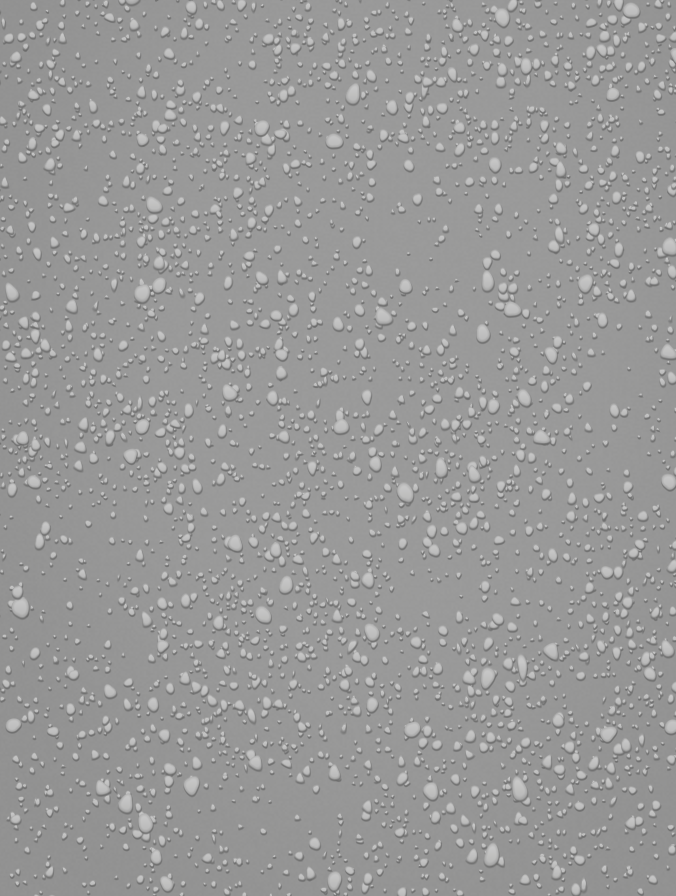
Reproduce this texture procedurally as a WebGL 1 fragment shader.

```glsl
precision highp float;
// Pale water droplets scattered over a smooth grey painted surface.
uniform vec2 u_resolution;

#define PAINT_LIGHT 0.603
#define PAINT_DARK 0.571
#define DROP_CORE 0.755
#define DROP_EDGE 0.675
#define SHADOW_TONE 0.42
#define SHADOW_DROP 0.0016
#define SOFTNESS 0.0010
#define GRAIN 0.012
#define FINE_CELLS 120.0
#define MEDIUM_CELLS 62.0
#define LARGE_CELLS 30.0

float hash(vec2 p) {
  return fract(sin(dot(p, vec2(127.1, 311.7))) * 43758.5453);
}

float noise(vec2 p) {
  vec2 i = floor(p), f = fract(p);
  f = f * f * (3.0 - 2.0 * f);
  return mix(mix(hash(i), hash(i + vec2(1.0, 0.0)), f.x),
             mix(hash(i + vec2(0.0, 1.0)), hash(i + 1.0), f.x), f.y);
}

// Share of cells that hold a drop: small bare patches and faint vertical runs.
float density(vec2 p) {
  float patches = noise(p * vec2(9.0, 13.0) + 3.7);
  float runs = noise(p * vec2(42.0, 9.0) + 19.0);
  return 0.4 + 0.95 * smoothstep(0.2, 0.75, 0.5 * patches + 0.5 * runs);
}

// Signed distance to a tapered, slightly lumpy oval.
float dropShape(vec2 q, float radius, float stretch, float taper, float phase) {
  q.x *= 1.0 + taper * clamp(q.y / (radius * stretch), -1.0, 1.0);
  q.y /= stretch;
  float angle = atan(q.y, q.x + 1e-6);
  float lump = 0.10 * sin(2.0 * angle + phase) + 0.05 * sin(3.0 * angle - phase);
  return length(q) - radius * (1.0 + lump);
}

// Paints one size class of drops, each with its shadow, over the tone.
float dropLayer(float tone, vec2 p, float cells, float chance, vec2 radii, float seed) {
  float soft = max(SOFTNESS, 0.5 / u_resolution.y);
  vec2 home = floor(p * cells);
  for (int j = -1; j <= 1; j++) {
    for (int i = -1; i <= 1; i++) {
      vec2 cell = home + vec2(float(i), float(j));
      vec2 key = cell + seed;
      vec2 center = (cell + 0.1 + 0.8 * vec2(hash(key + 0.31), hash(key + 7.73))) / cells;
      if (hash(key + 13.1) > chance * density(center)) continue;

      float size = hash(key + 21.7);
      float radius = mix(radii.x, radii.y, size * size);
      float stretch = mix(0.8, 1.45, hash(key + 33.3));
      if (hash(key + 41.9) > 0.96) {
        stretch = 2.4;
        radius *= 0.75;
      }
      float taper = 0.7 * (hash(key + 52.1) - 0.4);
      float phase = 6.283 * hash(key + 64.7);
      float angle = 1.1 * (hash(key + 77.9) - 0.5);
      float c = cos(angle), s = sin(angle);
      mat2 turn = mat2(c, s, -s, c);

      vec2 q = p - center;
      float body = dropShape(turn * q, radius, stretch, taper, phase);
      vec2 below = q + vec2(-0.0004, SHADOW_DROP);
      float under = dropShape(turn * below, radius, stretch, taper, phase) - 0.0005;

      float shadow = 1.0 - smoothstep(-soft, soft, under);
      tone = mix(tone, SHADOW_TONE, 0.85 * shadow);
      float cover = 1.0 - smoothstep(-soft, soft, body);
      float core = smoothstep(0.0, 0.45, -body / radius);
      float light = mix(DROP_EDGE, DROP_CORE, core);
      light += 0.03 * clamp(q.y / radius, -1.0, 1.0);
      tone = mix(tone, light, cover);
    }
  }
  return tone;
}

void main() {
  vec2 p = gl_FragCoord.xy / u_resolution.y;
  vec2 uv = gl_FragCoord.xy / u_resolution;

  // Painted surface, dimming toward the lower and outer parts.
  float falloff = length((uv - vec2(0.55, 0.62)) * vec2(1.0, 0.85));
  float tone = mix(PAINT_LIGHT, PAINT_DARK, smoothstep(0.25, 0.68, falloff));
  tone += GRAIN * (noise(p * 420.0) - 0.5);

  // Drops from the finest mist to the largest beads.
  tone = dropLayer(tone, p, FINE_CELLS, 0.25, vec2(0.0013, 0.0024), 5.0);
  tone = dropLayer(tone, p, MEDIUM_CELLS, 0.46, vec2(0.0025, 0.0055), 71.0);
  tone = dropLayer(tone, p, LARGE_CELLS, 0.16, vec2(0.0052, 0.0090), 139.0);

  gl_FragColor = vec4(vec3(tone, tone, tone - 0.001), 1.0);
}
```
